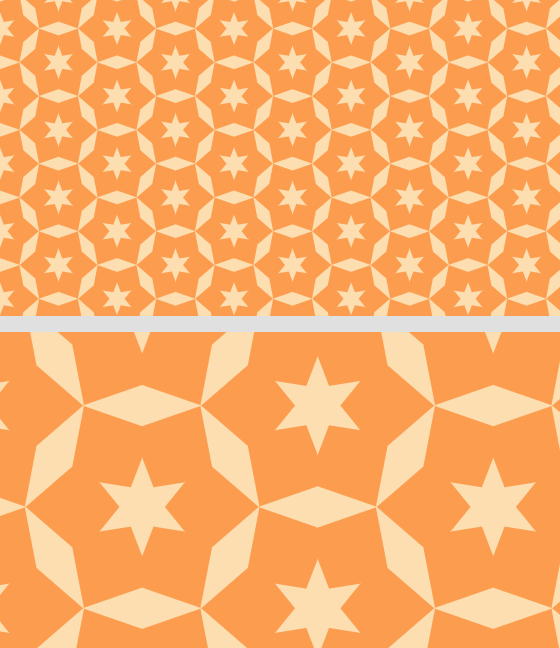
Top, the full canvas; bottom, a detail of the centre.
Reproduce this pattern procedurally as a WebGL 2 fragment shader.

```glsl
#version 300 es
precision highp float;
// Honeycomb of orange hexagons, each holding a cream six-pointed star,
// with cream lozenges lying along the shared hexagon edges.
// Each cell is folded into one 60 degree wedge, then measured by distance.

uniform vec2 u_resolution;
out vec4 fragColor;

const float PI = 3.14159265;

// Offset from the nearest centre of a hexagonal lattice with unit spacing.
vec2 hexCell(vec2 p) {
    vec2 cell = vec2(sqrt(3.0), 1.0);
    vec2 a = mod(p + 0.5 * cell, cell) - 0.5 * cell;
    vec2 b = mod(p, cell) - 0.5 * cell;
    return dot(a, a) < dot(b, b) ? a : b;
}

// Fold six-fold symmetry into the half wedge beside the +y axis.
vec2 foldSix(vec2 p) {
    float angle = abs(mod(atan(p.x, p.y) + PI / 6.0, PI / 3.0) - PI / 6.0);
    return length(p) * vec2(sin(angle), cos(angle));
}

// Signed distance to a star side, from its tip to the neighbouring notch.
float starDistance(vec2 p, float outer, float inner) {
    vec2 tip = vec2(0.0, outer);
    vec2 side = inner * vec2(0.5, 0.5 * sqrt(3.0)) - tip;
    return dot(p - tip, normalize(vec2(-side.y, side.x)));
}

// Signed distance to the nearest side of a lozenge with the given half size.
float lozengeDistance(vec2 p, vec2 halfSize) {
    return (dot(abs(p), 1.0 / halfSize) - 1.0) / length(1.0 / halfSize);
}

void main() {
    // Lattice spacings per canvas height, with star columns from the left edge
    float repeats = 4.677;
    vec2 p = gl_FragCoord.xy / u_resolution.y * repeats - vec2(0.0, 0.255);
    vec2 wedge = foldSix(hexCell(p));

    // Star in the middle, lozenge centred on the hexagon edge
    float star = starDistance(wedge, 0.243, 0.112);
    float lozenge = lozengeDistance(wedge - vec2(0.0, 0.5), vec2(0.294, 0.102));

    // Edge smoothing over about one pixel
    float pixel = repeats / u_resolution.y;
    float cover = smoothstep(-0.7, 0.7, -min(star, lozenge) / pixel);

    vec3 orange = vec3(0.99, 0.61, 0.31);
    vec3 cream = vec3(0.99, 0.87, 0.69);
    fragColor = vec4(mix(orange, cream, cover), 1.0);
}
```
